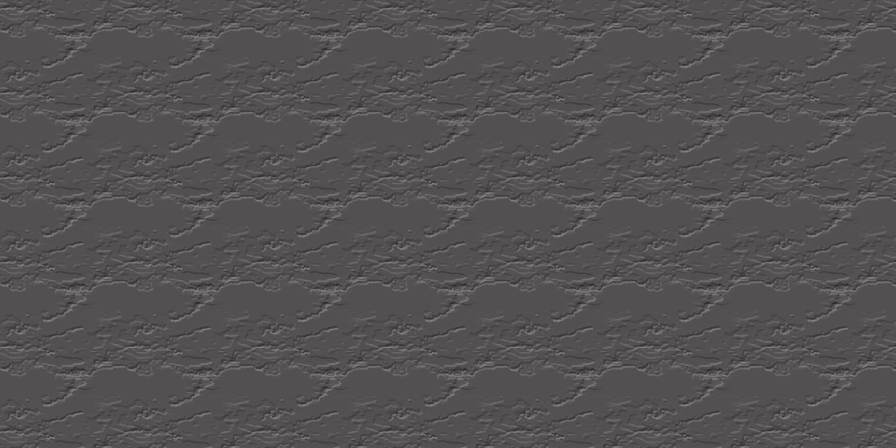
This texture is drawn by a Shadertoy shader. Its source:

```glsl
// Cracked, flaking dark slate in a repeating tile, shaded as a shallow relief.
// Each tile joins a few noise-bent seams with terraced noise for the ragged flakes;
// the slope of that height toward the light picks highlight or shadow.

const vec2  TILE       = vec2(0.2844, 0.1889);  // tile size, in canvas heights
const vec2  ANCHOR     = vec2(0.169, 0.922);    // seam junction of one tile
const vec3  STONE      = vec3(0.330, 0.312, 0.318);
const vec3  HIGHLIGHT  = vec3(0.530, 0.510, 0.518);
const vec3  SHADOW     = vec3(0.170, 0.158, 0.160);
const vec2  LIGHT_DIR  = vec2(-0.50, 0.866);
const float SLOPE_STEP = 0.012;                 // lengths below are in tile heights
const float SEAM_WIDTH = 0.034;
const float SEAM_BEND  = 0.30;
const float SEAM_DEPTH = 0.95;
const float SEAM_GLOW  = 0.13;
const float FLAKE_LEVELS = 4.6;
const float FLAKE_HEIGHT = 0.68;
const float GRAIN      = 0.18;
const vec2  PLATE_CENTER = vec2(0.50, -0.10);   // broad smooth plate
const vec2  PLATE_RADIUS = vec2(0.46, 0.20);
const vec2  SLAB_CENTER  = vec2(0.95, 0.62);    // lesser smooth patch between seams
const vec2  SLAB_RADIUS  = vec2(0.24, 0.13);
const int   SAMPLES    = 2;                     // per axis

// Seams in tile units: midpoint and half extent; the first is the wide junction
const int SEAM_COUNT = 10;
const vec4 SEAMS[SEAM_COUNT] = vec4[](
    vec4(0.00, -0.08, 0.00, 0.09),
    vec4(0.10, 0.04, 0.10, 0.04),
    vec4(0.38, 0.09, 0.18, 0.01),
    vec4(0.78, 0.05, 0.22, -0.04),
    vec4(-0.11, -0.26, 0.12, 0.06),
    vec4(0.28, 0.20, 0.09, 0.08),
    vec4(0.45, 0.33, 0.12, 0.05),
    vec4(0.92, 0.46, 0.15, 0.06),
    vec4(0.68, 0.28, 0.14, -0.05),
    vec4(0.60, 0.52, 0.13, 0.03));

float hash(vec2 p) {
    vec3 q = fract(vec3(p.xyx) * 0.1031);
    q += dot(q, q.yzx + 33.33);
    return fract((q.x + q.y) * q.z);
}

// Value noise that wraps once per tile
float tileNoise(vec2 p, vec2 cells, float seed) {
    p *= cells;
    vec2 i = floor(p), f = p - i;
    f = f * f * (3.0 - 2.0 * f);
    vec2 a = mod(i, cells) + seed;
    vec2 b = mod(i + 1.0, cells) + seed;
    return mix(mix(hash(a), hash(vec2(b.x, a.y)), f.x),
               mix(hash(vec2(a.x, b.y)), hash(b), f.x), f.y);
}

float fbm(vec2 p, vec2 cells, float seed) {
    float sum = 0.0, amp = 0.5;
    for (int i = 0; i < 4; i++) {
        sum += amp * tileNoise(p, cells, seed);
        cells *= 2.0;
        seed += 17.0;
        amp *= 0.55;
    }
    return sum;
}

// Offset from a point of the tile, by the shortest way round
vec2 wrapped(vec2 p, vec2 center) {
    return fract(p - center + 0.5) - 0.5;
}

// Distance to the nearest seam, wrapped across tile borders
float seamDistance(vec2 p) {
    vec2 aspect = vec2(TILE.x / TILE.y, 1.0);
    float d = 1.0;
    for (int i = 0; i < SEAM_COUNT; i++) {
        vec2 r = wrapped(p, SEAMS[i].xy) * aspect;
        vec2 h = SEAMS[i].zw * aspect;
        float t = clamp(dot(r, h) / dot(h, h), -1.0, 1.0);
        float widen = i == 0 ? 0.035 : 0.0;
        d = min(d, max(length(r - h * t) - widen, 0.0));
    }
    return d;
}

// x: height, y: seam closeness
vec2 relief(vec2 p, float flakeMask, float seamMask) {
    vec2 bend = vec2(fbm(p, vec2(8.0, 8.0), 3.0), fbm(p, vec2(9.0, 7.0), 91.0)) - 0.5;
    float d = seamDistance(p + bend * SEAM_BEND * vec2(0.8, 1.0));
    float valley = seamMask * (1.0 - smoothstep(0.0, SEAM_WIDTH, d));
    float level = FLAKE_LEVELS * fbm(p, vec2(4.0, 7.0), 47.0);
    float flakes = floor(level) + smoothstep(0.40, 0.60, fract(level));
    float grain = tileNoise(p, vec2(26.0, 34.0), 140.0);
    float height = flakeMask * (FLAKE_HEIGHT * flakes + GRAIN * grain) - SEAM_DEPTH * valley;
    return vec2(height, seamMask * (1.0 - smoothstep(0.0, SEAM_WIDTH * 2.2, d)));
}

vec3 shade(vec2 canvas) {
    vec2 p = (canvas - ANCHOR) / TILE;

    // Flakes fade out over the smooth parts; flakes and seams vary in strength
    float plate = length(wrapped(p, PLATE_CENTER) / PLATE_RADIUS);
    float slab = length(wrapped(p, SLAB_CENTER) / SLAB_RADIUS);
    float flakeMask = smoothstep(0.75, 1.1, min(plate, slab));
    flakeMask *= mix(0.4, 1.0, tileNoise(p, vec2(5.0, 6.0), 70.0));
    float seamMask = mix(0.4, 1.15, tileNoise(p, vec2(9.0, 8.0), 23.0));

    // Slope toward the light
    vec2 offset = LIGHT_DIR * SLOPE_STEP * vec2(TILE.y / TILE.x, 1.0);
    vec2 away = relief(p - offset, flakeMask, seamMask);
    vec2 toward = relief(p + offset, flakeMask, seamMask);
    float slope = away.x - toward.x;

    float lit = clamp(slope * 0.95 + SEAM_GLOW * away.y, 0.0, 1.0);
    float dark = clamp(-slope * 0.72, 0.0, 1.0);
    vec3 color = mix(STONE, HIGHLIGHT, lit);
    return mix(color, SHADOW, dark);
}

void mainImage(out vec4 fragColor, in vec2 fragCoord) {
    vec3 sum = vec3(0.0);
    for (int i = 0; i < SAMPLES * SAMPLES; i++) {
        vec2 jitter = (vec2(i % SAMPLES, i / SAMPLES) + 0.5) / float(SAMPLES) - 0.5;
        sum += shade((fragCoord + jitter) / iResolution.y);
    }
    fragColor = vec4(sum / float(SAMPLES * SAMPLES), 1.0);
}
```
